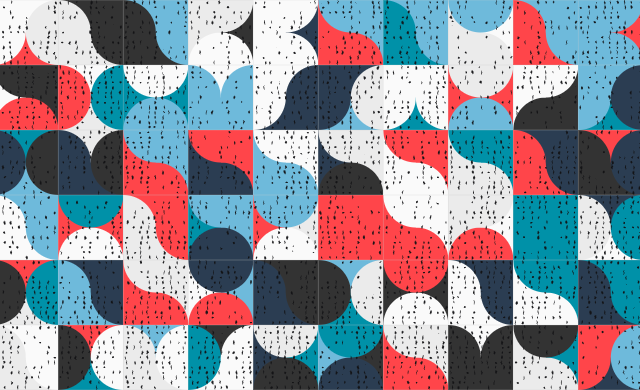
This pattern is drawn by a Shadertoy shader. Its source:

```glsl
// Geometric mosaic of square tiles, each with two facing half discs, under worn ink flecks.

#define ROWS 6.0          // tiles down the canvas
#define SHIFT_X 0.103     // part of the first column that is cut off, in tiles
#define SEED 17.0
#define JOIN_CHANCE 0.4   // half discs that continue into the next tile
#define WAVE_CHANCE 0.27  // tiles whose discs merge into an S curve
#define BLEND_CHANCE 0.42 // upper bound for tiles with one merged blob
#define FLECK_GRID vec2(9.0, 13.0)
#define FLECK_AMOUNT 0.5
#define INK vec3(0.07, 0.07, 0.08)
#define SEAM_HALF 0.006
#define SEAM_ALPHA 0.35

float hash(vec2 p) {
    vec3 q = fract(vec3(p.xyx) * 0.1031);
    q += dot(q, q.yzx + 33.33);
    return fract((q.x + q.y) * q.z);
}

float noise(vec2 p) {
    vec2 i = floor(p), f = fract(p);
    f = f * f * (3.0 - 2.0 * f);
    return mix(mix(hash(i), hash(i + vec2(1, 0)), f.x),
               mix(hash(i + vec2(0, 1)), hash(i + vec2(1, 1)), f.x), f.y);
}

// Weighted choice from the paint set
vec3 paint(float pick) {
    if (pick < 0.23) return vec3(0.98, 0.98, 0.98); // white
    if (pick < 0.38) return vec3(0.92, 0.92, 0.92); // pale grey
    if (pick < 0.50) return vec3(0.20, 0.20, 0.20); // charcoal
    if (pick < 0.62) return vec3(0.17, 0.24, 0.32); // navy
    if (pick < 0.75) return vec3(0.00, 0.57, 0.66); // teal
    if (pick < 0.87) return vec3(0.43, 0.73, 0.86); // sky
    return vec3(1.00, 0.27, 0.29);                  // red
}

// Coverage of a shape from its signed distance
float cover(float d, float px) {
    return clamp(0.5 - d / px, 0.0, 1.0);
}

// Half disc colour, sometimes shared by both tiles that meet at the edge
vec3 discPaint(vec2 edge, float side) {
    edge += SEED;
    bool joined = hash(edge + 91.0) < JOIN_CHANCE;
    return paint(hash(edge + (joined ? 0.0 : 40.0 + 23.0 * side)));
}

vec3 tile(vec2 cell, vec2 uv, float px) {
    // Discs sit on left and right sides, or on bottom and top
    bool upright = hash(cell + SEED + 5.0) < 0.5;
    vec2 axis = upright ? vec2(0, 1) : vec2(1, 0);
    vec2 q = upright ? uv.yx : uv;
    vec2 middle = 2.0 * cell + 1.0;
    vec3 discA = discPaint(middle - axis, 1.0);
    vec3 discB = discPaint(middle + axis, -1.0);
    vec3 groundLow = paint(hash(cell + SEED + 131.0));
    vec3 groundHigh = paint(hash(cell + SEED + 177.0));

    // Merge discs with the ground into larger shapes
    float kind = hash(cell + SEED + 211.0);
    if (kind < WAVE_CHANCE) {
        groundLow = discA;
        groundHigh = discB;
    } else if (kind < BLEND_CHANCE) {
        groundLow = discA;
        discB = discA;
    }

    vec3 col = mix(groundLow, groundHigh, cover(0.5 - q.y, px));
    col = mix(col, discA, cover(length(q - vec2(0.0, 0.5)) - 0.5, px));
    return mix(col, discB, cover(length(q - vec2(1.0, 0.5)) - 0.5, px));
}

// Ragged upright flecks lined up in loose columns
float flecks(vec2 p, float px) {
    vec2 g = p * FLECK_GRID;
    g.x += 0.16 * (noise(p * vec2(9.0, 45.0)) - 0.5);
    vec2 id = floor(g);
    float column = hash(vec2(id.x, floor(p.y)) + 61.0);
    float chance = FLECK_AMOUNT * (0.5 + column) * (0.4 + 1.2 * noise(p * 1.7));
    float present = step(hash(id + 301.0), chance);
    vec2 jitter = vec2(hash(id + 11.0), hash(id + 29.0)) - 0.5;
    vec2 size = vec2(mix(0.05, 0.15, hash(id + 43.0)), mix(0.14, 0.38, hash(id + 71.0)));
    vec2 q = fract(g) - 0.5 - jitter * vec2(0.45, 0.22);
    float d = (length(q / size) - 1.0) * size.x / FLECK_GRID.x;
    return present * cover(d, px);
}

void mainImage(out vec4 fragColor, in vec2 fragCoord) {
    float px = ROWS / iResolution.y;
    vec2 p = fragCoord * px + vec2(SHIFT_X, 0.0);
    vec2 uv = fract(p);
    vec3 col = tile(floor(p), uv, px);

    // Hairline seams between tiles
    vec2 gap = min(uv, 1.0 - uv);
    float seam = cover(min(gap.x, gap.y) - SEAM_HALF, px);
    col = mix(col, vec3(0.8), SEAM_ALPHA * seam);

    col = mix(col, INK, 0.95 * flecks(p, px));
    fragColor = vec4(col, 1.0);
}
```
